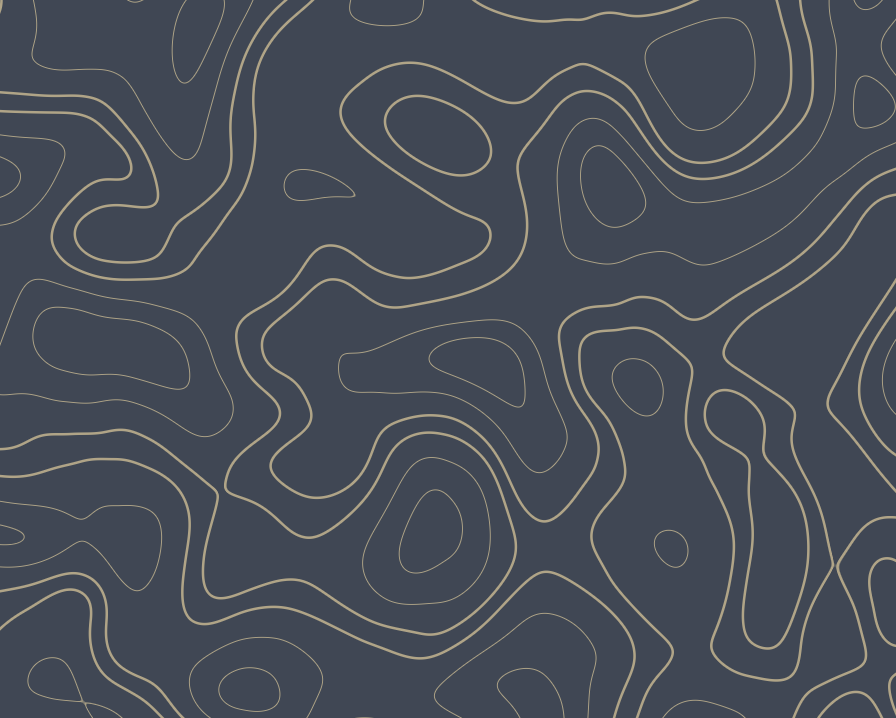
Reproduce this pattern procedurally as a WebGL 2 fragment shader.

```glsl
#version 300 es
precision highp float;

uniform vec2 u_resolution;
out vec4 fragColor;

const vec3 SLATE = vec3(0.25, 0.28, 0.33);
const vec3 SAND = vec3(0.69, 0.645, 0.53);

// Random unit vector for a lattice corner
vec2 cornerSlope(vec2 cell) {
    float random = fract(sin(dot(cell, vec2(127.1, 311.7))) * 43758.5453);
    float angle = 6.28318 * random;
    return vec2(cos(angle), sin(angle));
}

// Gradient noise with smooth second derivatives, centred on zero
float gradientNoise(vec2 p) {
    vec2 cell = floor(p);
    vec2 f = fract(p);
    vec2 blend = f * f * f * (f * (f * 6.0 - 15.0) + 10.0);
    vec2 right = vec2(1.0, 0.0);
    vec2 up = vec2(0.0, 1.0);
    float a = dot(cornerSlope(cell), f);
    float b = dot(cornerSlope(cell + right), f - right);
    float c = dot(cornerSlope(cell + up), f - up);
    float d = dot(cornerSlope(cell + 1.0), f - 1.0);
    return mix(mix(a, b, blend.x), mix(c, d, blend.x), blend.y);
}

// Terrain: broad hills on a gently bent plane, plus small bumps
float terrainHeight(vec2 p) {
    vec2 bend = vec2(gradientNoise(p * 3.1 + 5.3), gradientNoise(p * 3.1 + 21.7));
    vec2 q = p + 0.1 * bend;
    float hills = gradientNoise(q * 4.2 + 13.4);
    float bumps = gradientNoise(q * 8.7 + 41.2);
    return hills + 0.1 * bumps;
}

// Rate of climb, kept above a floor so flat ground does not fill in
float terrainSteepness(vec2 p, float height) {
    float stepSize = 0.001;
    float dx = terrainHeight(p + vec2(stepSize, 0.0)) - height;
    float dy = terrainHeight(p + vec2(0.0, stepSize)) - height;
    return max(length(vec2(dx, dy)) / stepSize, 0.5);
}

// Share of a pixel covered by a line of the given width
float lineCoverage(float offset, float width, float pixel) {
    float reach = 0.5 * pixel;
    float outer = clamp(offset + 0.5 * width, -reach, reach);
    float inner = clamp(offset - 0.5 * width, -reach, reach);
    return (outer - inner) / pixel;
}

void main() {
    float pixel = 1.0 / u_resolution.y;
    vec2 p = gl_FragCoord.xy * pixel;

    float height = terrainHeight(p);
    float steepness = terrainSteepness(p, height);
    float relief = abs(height);

    // Bold contours on the slopes, fine ones around hills and hollows
    float bold = lineCoverage((relief - 0.07) / steepness, 0.0035, pixel);
    float fine = 0.0;
    for (int i = 0; i < 2; i++) {
        float level = 0.26 + 0.16 * float(i);
        fine = max(fine, lineCoverage((relief - level) / steepness, 0.0013, pixel));
    }

    fragColor = vec4(mix(SLATE, SAND, max(bold, fine)), 1.0);
}
```
